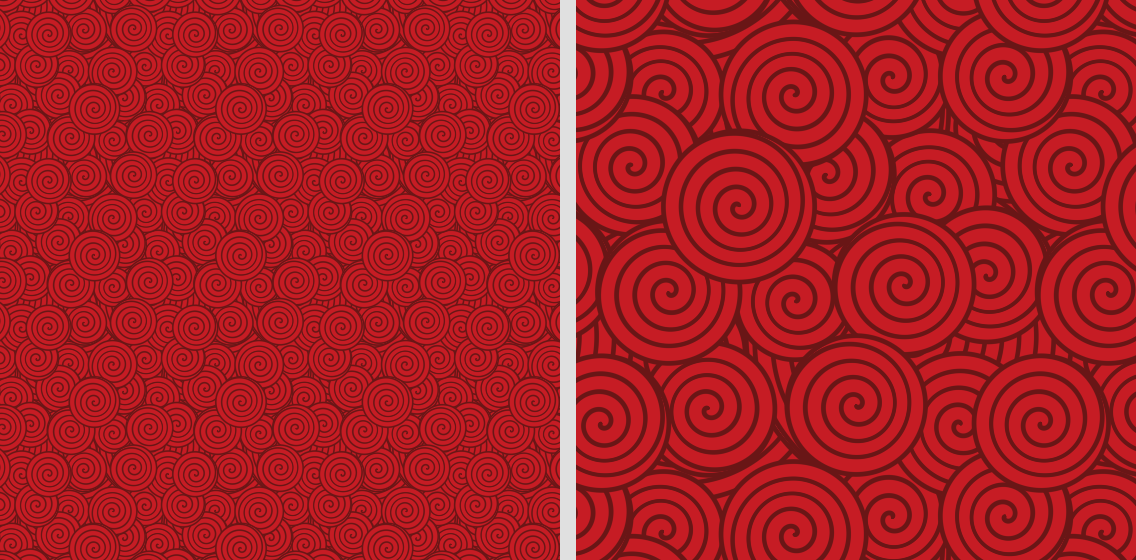
Left: the whole. Right: its middle third, enlarged.
Give the GLSL for this pattern, as a WebGL 2 fragment shader.

```glsl
#version 300 es
precision highp float;
// Overlapping dark-lined spiral discs on red, in a repeating square tile.

uniform vec2 u_resolution;
out vec4 fragColor;

const float TAU = 6.2831853;
const float TILE_SIZE = 0.2617;   // tile side in canvas units
const int BACK_GRID = 2;          // wide filling discs along a tile side
const int FRONT_GRID = 4;         // main discs along a tile side
const int BACK_COUNT = BACK_GRID * BACK_GRID;
const int FRONT_COUNT = FRONT_GRID * FRONT_GRID;

// Lengths below are in tile units.
const float PITCH = 0.0405;       // gap between spiral turns
const float LINE_WIDTH = 0.0108;

const vec3 RED = vec3(0.775, 0.11, 0.14);
const vec3 MAROON = vec3(0.41, 0.088, 0.088);

float hash(vec2 p) {
  return fract(sin(dot(p, vec2(127.1, 311.7))) * 43758.5453);
}

vec2 hash2(vec2 p) {
  return vec2(hash(p), hash(p + 19.7));
}

// Coverage of a line at the given distance from its axis.
float stroke(float dist, float width, float pixel) {
  return 1.0 - smoothstep(-0.7, 0.7, (dist - 0.5 * width) / pixel);
}

// Distance to a spiral arm that eases into evenly spaced rings at the rim.
float spiralDistance(vec2 p, float radius, float pitch, float turn) {
  float d = max(length(p), 1e-5);
  float angle = fract(atan(p.y, p.x) / TAU + turn);
  float ringed = smoothstep(0.35, 1.0, angle);
  float lift = mix(angle, ringed, smoothstep(0.3, 0.9, d / radius));
  float phase = (d - radius) / pitch - lift;
  float offset = abs(fract(phase + 0.5) - 0.5) * pitch;
  return offset / length(vec2(1.0, pitch / (TAU * d)));
}

// Paints one rimmed spiral disc over the colour below it.
vec3 paintDisc(vec3 below, vec2 p, float radius, float turn, float pixel) {
  float d = length(p);
  float arm = stroke(spiralDistance(p, radius, PITCH, turn), LINE_WIDTH, pixel);
  float rim = stroke(abs(d - radius), LINE_WIDTH, pixel);
  float inside = stroke(d, 2.0 * radius + LINE_WIDTH, pixel);
  float ink = max(arm, max(rim, step(radius, d)));
  return mix(below, mix(RED, MAROON, ink), inside);
}

// Centre of a cell's disc in a staggered, jittered grid.
vec2 discCentre(int cell, int grid, float jitter, vec2 seed) {
  vec2 id = vec2(cell % grid, cell / grid);
  id.x += 0.5 * mod(id.y, 2.0);
  return (id + 0.5 + jitter * (hash2(seed) - 0.5)) / float(grid);
}

// Offset from a centre to its nearest repeat in the unit tile.
vec2 wrapOffset(vec2 p, vec2 centre) {
  vec2 offset = p - centre;
  return offset - floor(offset + 0.5);
}

void main() {
  vec2 p = gl_FragCoord.xy / u_resolution.y / TILE_SIZE;
  float pixel = 1.0 / (u_resolution.y * TILE_SIZE);
  vec3 color = RED;

  // Wide discs whose arcs fill the gaps.
  for (int i = 0; i < BACK_COUNT; i++) {
    vec2 seed = vec2(float(i), 8.0);
    vec2 local = wrapOffset(p, discCentre(i, BACK_GRID, 0.2, seed));
    color = paintDisc(color, local, 0.37, hash(seed + 73.1), pixel);
  }

  // Main discs, the larger ones tending to lie on top.
  for (int i = 0; i < FRONT_COUNT; i++) {
    int cell = (i * 7) % FRONT_COUNT;   // scattered stacking order
    vec2 seed = vec2(float(cell), 3.0);
    float rank = float(i) / float(FRONT_COUNT - 1);
    float size = mix(hash(seed + 41.3), rank, 0.5);
    float radius = mix(0.125, 0.178, size);
    vec2 local = wrapOffset(p, discCentre(cell, FRONT_GRID, 0.4, seed));
    color = paintDisc(color, local, radius, hash(seed + 73.1), pixel);
  }

  fragColor = vec4(color, 1.0);
}
```
